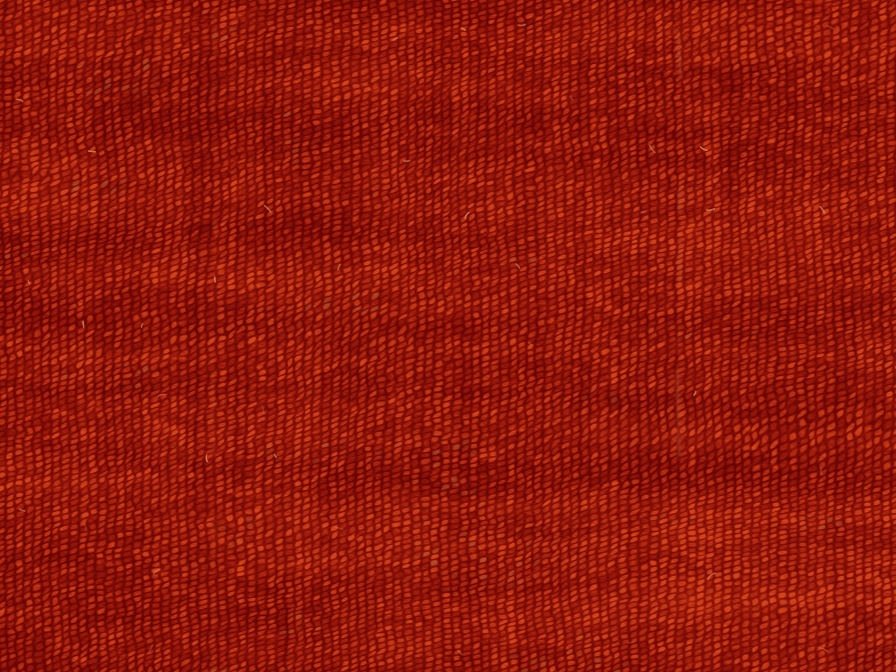
A Shadertoy shader for this texture:

```glsl
// Red handwoven wool cloth: fine vertical ribs of short, slanted weft stitches.
// Stitches are half-offset cells on a warped grid; layered noise adds dye bands,
// fuzz, worn tan patches, two broken seams and a few loose pale fibres.

float hash(vec2 p) {
    return fract(sin(dot(p, vec2(127.1, 311.7))) * 43758.5453);
}

float noise(vec2 p) {
    vec2 i = floor(p), f = fract(p);
    f = f * f * (3.0 - 2.0 * f);
    return mix(mix(hash(i), hash(i + vec2(1, 0)), f.x),
               mix(hash(i + vec2(0, 1)), hash(i + vec2(1, 1)), f.x), f.y);
}

float fbm(vec2 p) {
    float sum = 0.0, amp = 0.53;
    for (int i = 0; i < 4; i++) {
        sum += amp * noise(p);
        p = p * 2.03 + 17.3;
        amp *= 0.5;
    }
    return sum;
}

// x: plump stitch height, yz: stitch identity
vec3 weave(vec2 p) {
    vec2 g = p * vec2(72.0, 110.0);
    g += vec2(0.9 * noise(p * 7.0), 3.5 * noise(p * vec2(2.5, 7.0) + 5.0));
    // Uneven spinning of the yarn
    g += vec2(0.4, 0.5) * vec2(noise(p * vec2(45.0, 90.0)), noise(p * vec2(50.0, 60.0) + 7.0));
    float column = floor(g.x), across = fract(g.x) - 0.5;
    g.y += 0.5 * mod(column, 2.0) + 0.35 * hash(vec2(column, 3.0));
    g.y -= across * (0.35 + 0.5 * noise(p * 6.0 + 31.0));
    float along = fract(g.y) - 0.5;
    float height = cos(3.1416 * across) * cos(3.1416 * along);
    return vec3(smoothstep(0.0, 0.8, height), column, floor(g.y));
}

// Short bent hairs, one at most in each cell
float looseFibres(vec2 p, float pixel) {
    vec2 g = p * 11.0, id = floor(g);
    vec2 q = (fract(g) - 0.3 - 0.4 * vec2(hash(id), hash(id + 9.1))) / 11.0;
    float angle = 3.1416 * hash(id + 4.7);
    q = mat2(cos(angle), sin(angle), -sin(angle), cos(angle)) * q;
    float halfLength = 0.002 + 0.005 * hash(id + 2.3);
    float bend = 90.0 * (hash(id + 6.1) - 0.5);
    float d = length(vec2(max(abs(q.x) - halfLength, 0.0), q.y + bend * q.x * q.x));
    float strength = step(0.78, hash(id + 8.8)) * (0.2 + 0.6 * hash(id + 1.9));
    return strength * (1.0 - smoothstep(0.0003, 0.001 + pixel, d));
}

// Two vertical joins, the right one stronger, broken along their length
float seams(vec2 p) {
    float sum = 0.0;
    for (int i = 0; i < 2; i++) {
        float k = float(i);
        float x = 0.32 + 0.69 * k + 0.008 * (noise(vec2(p.y * 7.0, k)) - 0.5);
        float broken = smoothstep(0.3, 0.8, noise(vec2(p.y * 30.0, 8.0 + k)));
        sum += (0.35 + 0.65 * k) * broken * exp(-pow((p.x - x) / 0.003, 2.0));
    }
    return sum;
}

void mainImage(out vec4 fragColor, in vec2 fragCoord) {
    vec2 p = fragCoord / iResolution.y;
    vec3 stitch = weave(p);
    float grain = hash(stitch.yz);

    // Light and dark: stitch relief, yarn shade, dye bands, ribs, fuzz
    float tone = 0.16 + 0.58 * stitch.x;
    tone += 0.46 * stitch.x * (grain - 0.5);
    tone += 0.46 * (fbm(p * vec2(1.8, 17.0)) - 0.5);
    tone += 0.16 * (fbm(p * vec2(3.0, 3.5) + 40.0) - 0.5);
    tone += 0.12 * (noise(vec2(p.x * 10.0, p.y * 65.0)) - 0.5);
    tone += 0.14 * (noise(vec2(p.x * 45.0, p.y * 2.5)) - 0.5);
    tone += 0.26 * (noise(p * vec2(190.0, 320.0)) - 0.5);

    // Thick slubs lying along the weft
    float slub = smoothstep(0.82, 0.96, noise(p * vec2(34.0, 75.0) + 60.0));
    float seam = seams(p);
    tone = clamp(tone + 0.2 * slub + 0.14 * seam, 0.0, 1.05);

    vec3 deepRed = vec3(0.40, 0.02, 0.015);
    vec3 madder = vec3(0.60, 0.09, 0.035);
    vec3 orangeRed = vec3(0.80, 0.25, 0.095);
    vec3 color = mix(deepRed, madder, min(tone * 2.0, 1.0));
    color = mix(color, orangeRed, max(tone * 2.0 - 1.0, 0.0));

    // Worn stitches showing undyed yarn, mostly in a low patch
    vec2 fromPatch = (p - vec2(0.71, 0.17)) * vec2(10.0, 22.0);
    float wear = exp(-dot(fromPatch, fromPatch));
    wear += 0.7 * smoothstep(0.75, 0.9, noise(p * vec2(9.0, 18.0) + 12.0));
    float worn = smoothstep(0.78, 0.95, hash(stitch.yz + 5.5)) * min(wear, 1.0);
    color = mix(color, vec3(0.66, 0.40, 0.24), 0.55 * worn * stitch.x);
    color = mix(color, vec3(0.62, 0.27, 0.18), 0.4 * min(seam, 1.0));
    color = mix(color, vec3(0.85, 0.57, 0.36), looseFibres(p, 0.7 / iResolution.y));

    fragColor = vec4(color, 1.0);
}
```
